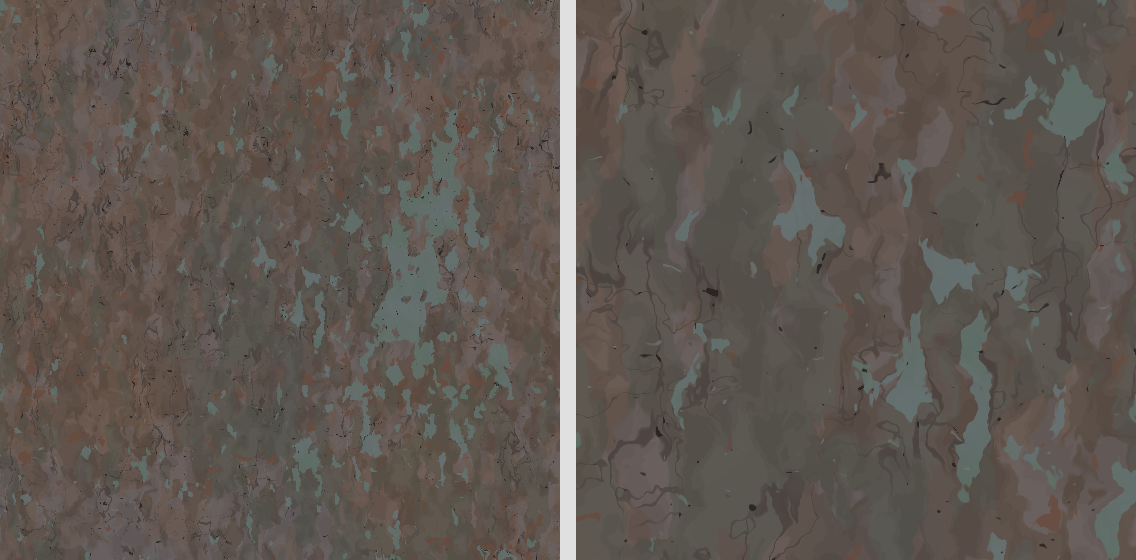
Left, the full canvas; right, a detail of the centre.
Give the GLSL for this texture, as a three.js fragment shader.

```glsl
varying vec2 vUv;

float hash(vec2 p) {
  vec3 q = fract(p.xyx * vec3(0.1031, 0.1030, 0.0973));
  q += dot(q, q.yzx + 33.33);
  return fract((q.x + q.y) * q.z);
}

float noise(vec2 p) {
  vec2 i = floor(p), f = fract(p);
  f = f * f * (3.0 - 2.0 * f);
  return mix(mix(hash(i), hash(i + vec2(1.0, 0.0)), f.x),
             mix(hash(i + vec2(0.0, 1.0)), hash(i + vec2(1.0, 1.0)), f.x), f.y);
}

float fbm(vec2 p) {
  float sum = 0.0, amp = 0.533;
  for (int i = 0; i < 4; i++) {
    sum += amp * noise(p);
    p = mat2(1.96, 0.3, -0.3, 1.96) * p + 17.3;
    amp *= 0.5;
  }
  return sum;
}

// Flat patch with a crisp, smoothed edge
float patchMask(float value, float level) {
  return smoothstep(level - 0.012, level + 0.012, value);
}

// Patches that gather in broad regions; seed separates the layers
float patches(vec2 p, vec2 scale, float seed, float level) {
  float fine = fbm(p * scale + seed);
  float broad = fbm(p * vec2(5.0, 3.0) + seed * 1.7);
  return patchMask(0.6 * fine + 0.4 * broad, level);
}

void main() {
  vec2 uv = vUv;
  vec2 warp = vec2(fbm(uv * 42.0 + 3.0), fbm(uv * 42.0 + 61.0)) - 0.5;
  vec2 p = uv + 0.022 * warp;

  // Bark plates in close brown and mauve tones
  vec3 color = vec3(0.40, 0.34, 0.31);
  color = mix(color, vec3(0.40, 0.36, 0.35), patches(p, vec2(34.0, 19.0), 11.0, 0.522));
  color = mix(color, vec3(0.36, 0.31, 0.28), patches(p, vec2(44.0, 24.0), 37.0, 0.543));
  color = mix(color, vec3(0.35, 0.33, 0.30), patches(p, vec2(40.0, 13.0), 73.0, 0.553));

  // Stepped tone inside the plates, and slow warm and cool drift
  float tone = fbm(p * vec2(62.0, 34.0) + 91.0);
  color += 0.016 * (patchMask(tone, 0.56) - patchMask(0.44, tone));
  color += vec3(0.05, 0.0, -0.04) * (fbm(uv * 4.0 + 29.0) - 0.5);

  // Broken upright fissures with short crossing cracks
  float crackZone = smoothstep(0.45, 0.58, fbm(p * vec2(13.0, 9.0) + 47.0));
  float upright = abs(fbm(p * vec2(38.0, 11.0) + 55.0) - 0.5);
  float crossing = abs(fbm(p * vec2(24.0, 32.0) + 83.0) - 0.5);
  float crack = 1.0 - smoothstep(0.010, 0.022, upright);
  crack = max(crack, 0.8 * (1.0 - smoothstep(0.005, 0.013, crossing)));
  color = mix(color, vec3(0.29, 0.255, 0.24), crack * crackZone * 0.85);

  // Rare rust flecks
  float rust = fbm(p * vec2(70.0, 50.0) + 19.0) + 0.4 * (fbm(uv * 7.0 + 5.0) - 0.5);
  color = mix(color, vec3(0.41, 0.29, 0.24), 0.8 * patchMask(rust, 0.75));

  // Ragged lichen, densest in an upright band on the right
  float band = exp(-70.0 * pow(uv.x - 0.79, 2.0))
             * smoothstep(0.03, 0.4, uv.y) * (1.0 - smoothstep(0.7, 0.97, uv.y));
  float lichen = fbm(p * vec2(58.0, 30.0) + 67.0) + 0.17 * band
               + 0.4 * (fbm(uv * vec2(11.0, 6.0) + 43.0) - 0.5);
  vec3 lichenColor = mix(vec3(0.36, 0.44, 0.40), vec3(0.41, 0.46, 0.47), noise(p * 24.0));
  color = mix(color, lichenColor, 0.85 * patchMask(lichen, 0.74));

  // Tiny dark pits and pale crumbs
  float pit = noise(p * vec2(150.0, 190.0) + 7.0) + 0.12 * crack * crackZone;
  color = mix(color, vec3(0.14, 0.12, 0.11), 0.8 * smoothstep(0.955, 0.99, pit));
  float crumb = noise(p * vec2(170.0, 140.0) + 131.0);
  color = mix(color, vec3(0.43, 0.47, 0.44), 0.7 * smoothstep(0.955, 0.985, crumb));

  gl_FragColor = vec4(color, 1.0);
}
```
